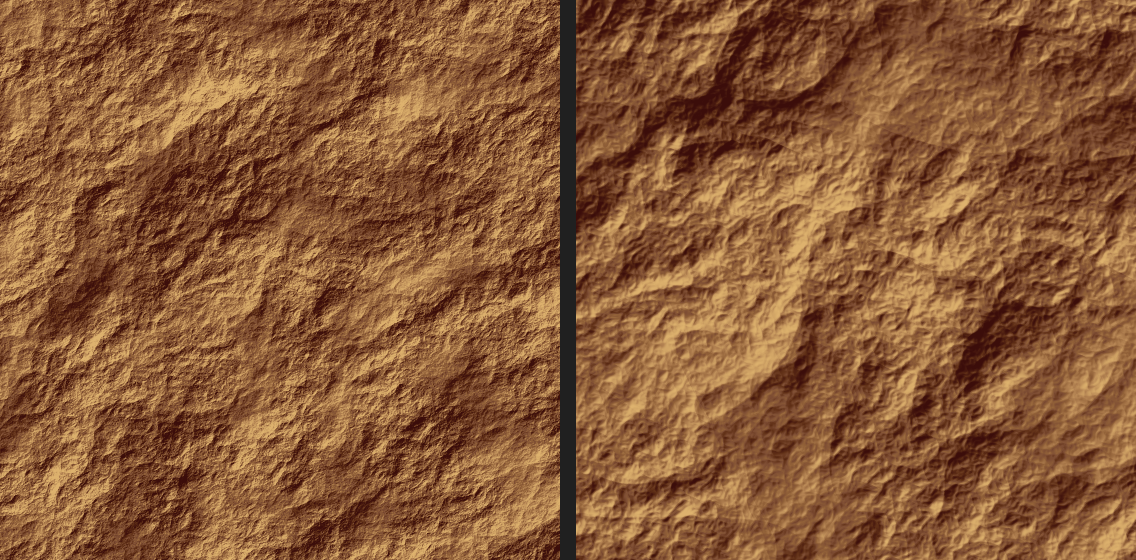
Left, the full canvas; right, a detail of the centre.
Give the GLSL for this texture, as a WebGL 1 fragment shader.

```glsl
precision highp float;
// Rough golden-brown rock face with crumpled facets under raking light.
uniform vec2 u_resolution;

const vec3 SHADOW = vec3(0.23, 0.05, 0.04);
const vec3 UMBER  = vec3(0.38, 0.19, 0.09);
const vec3 BROWN  = vec3(0.49, 0.30, 0.20);
const vec3 TAN    = vec3(0.57, 0.38, 0.22);
const vec3 OCHRE  = vec3(0.70, 0.51, 0.32);
const vec3 GOLD   = vec3(0.87, 0.70, 0.43);

const float RIDGE_ANGLE = 0.66;    // radians above horizontal
const float RIDGE_STRETCH = 0.86;  // frequency along the ridges
const float RELIEF_STEP = 0.0014;  // slope sampling distance
const float SLOPE_SPREAD = 1.85;   // typical slope of the relief

// Random unit gradient for a lattice cell
vec2 cellGradient(vec2 cell) {
  vec3 q = fract(vec3(cell.xyx) * vec3(0.1031, 0.1030, 0.0973));
  q += dot(q, q.yzx + 33.33);
  float angle = 6.28318 * fract((q.x + q.y) * q.z);
  return vec2(cos(angle), sin(angle));
}

float gradientNoise(vec2 p) {
  vec2 cell = floor(p);
  vec2 f = p - cell;
  vec2 w = f * f * f * (f * (f * 6.0 - 15.0) + 10.0);
  vec2 right = vec2(1.0, 0.0);
  vec2 up = vec2(0.0, 1.0);
  float a = dot(cellGradient(cell), f);
  float b = dot(cellGradient(cell + right), f - right);
  float c = dot(cellGradient(cell + up), f - up);
  float d = dot(cellGradient(cell + 1.0), f - 1.0);
  return mix(mix(a, b, w.x), mix(c, d, w.x), w.y);
}

vec2 rotate(vec2 p, float angle) {
  float c = cos(angle);
  float s = sin(angle);
  return vec2(c * p.x + s * p.y, c * p.y - s * p.x);
}

// Fractal height whose octaves contribute similar slopes;
// roughness scales the finer ones, folding adds sharp creases
float rockHeight(vec2 p, float roughness) {
  float height = 0.0;
  float frequency = 4.5;
  for (int i = 0; i < 8; i++) {
    float octave = float(i);
    float detail = smoothstep(1.0, 3.0, octave);
    vec2 offset = vec2(17.3, 41.7) * (octave + 1.0);
    float n = gradientNoise(rotate(p, 1.1 * octave) * frequency + offset);
    float folded = -abs(n);
    n = mix(n, folded, 0.75 * step(0.5, octave));
    height += mix(1.0, 1.15 * roughness, detail) * n / frequency;
    frequency *= 1.8;
  }
  return height;
}

float ramp(float from, float to, float x) {
  return clamp((x - from) / (to - from), 0.0, 1.0);
}

// Tone 0..1 to colour, spaced by the share of each shade
vec3 rockColor(float tone) {
  vec3 color = mix(SHADOW, UMBER, ramp(0.035, 0.195, tone));
  color = mix(color, BROWN, ramp(0.195, 0.375, tone));
  color = mix(color, TAN, ramp(0.375, 0.575, tone));
  color = mix(color, OCHRE, ramp(0.575, 0.78, tone));
  return mix(color, GOLD, ramp(0.78, 0.975, tone));
}

void main() {
  vec2 canvas = gl_FragCoord.xy / u_resolution.y;
  vec2 p = rotate(canvas, RIDGE_ANGLE) * vec2(RIDGE_STRETCH, 1.0);

  // Worn patches are smoother than the rest
  float wear = gradientNoise(p * 9.0 + 91.0);
  float roughness = mix(0.6, 1.05, smoothstep(-0.4, 0.1, wear));

  // Slope towards a light at the upper left
  vec2 toLight = normalize(vec2(-0.1, 1.0));
  vec2 halfStep = 0.5 * RELIEF_STEP * toLight;
  float slope = (rockHeight(p - halfStep, roughness)
               - rockHeight(p + halfStep, roughness)) / RELIEF_STEP;

  // Logistic curve spreads the slopes evenly over the tones
  float tone = 1.0 / (1.0 + exp(-1.7 * slope / SLOPE_SPREAD));
  gl_FragColor = vec4(rockColor(tone), 1.0);
}
```
